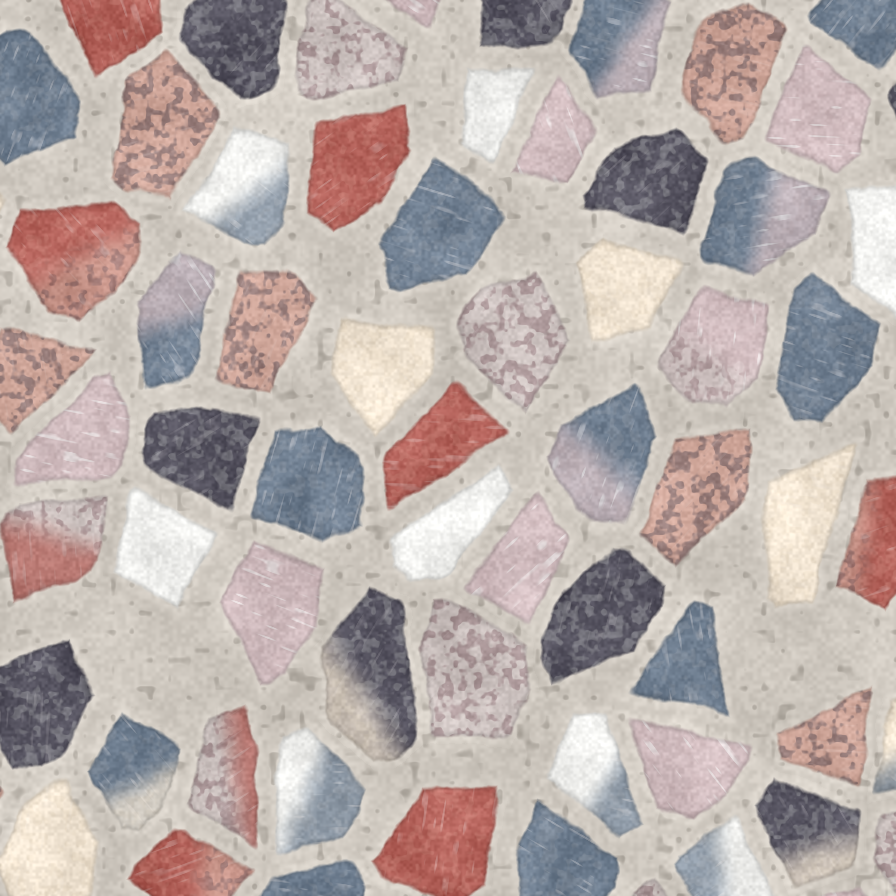
Reproduce this texture procedurally as a three.js fragment shader.

```glsl
// Broken-stone mosaic: irregular slabs of slate, granite, marble and red rock in pale mortar.
// Slabs are Voronoi cells of a tilted grid, trimmed by random polygons and frayed by noise;
// each gets a rock type with its own flecks, scratches and clouding.
varying vec2 vUv;

const vec2 GRID = vec2(8.1, 6.5);
const float TILT = 0.36;
const float EDGE = 0.017;
const vec3 MORTAR = vec3(0.81, 0.785, 0.75);

vec2 hash2(vec2 p) {
  vec3 q = fract(p.xyx * vec3(0.1031, 0.1030, 0.0973));
  q += dot(q, q.yzx + 33.33);
  return fract((q.xx + q.yz) * q.zy);
}

mat2 rotation(float a) {
  return mat2(cos(a), -sin(a), sin(a), cos(a));
}

float noise(vec2 p) {
  vec2 i = floor(p), f = fract(p);
  f = f * f * (3.0 - 2.0 * f);
  float low = mix(hash2(i).x, hash2(i + vec2(1.0, 0.0)).x, f.x);
  float high = mix(hash2(i + vec2(0.0, 1.0)).x, hash2(i + 1.0).x, f.x);
  return mix(low, high, f.y);
}

float fbm(vec2 p) {
  float sum = 0.0, weight = 0.53;
  for (int i = 0; i < 4; i++) {
    sum += weight * noise(p);
    p = rotation(0.6) * p * 2.1 + 7.3;
    weight *= 0.5;
  }
  return sum;
}

vec2 site(vec2 cell) {
  return cell + 0.5 + 0.76 * (hash2(cell) - 0.5);
}

float softMin(float a, float b, float k) {
  float h = max(k - abs(a - b), 0.0) / k;
  return min(a, b) - 0.25 * h * h * k;
}

// Distance to the border of the nearest cell; also returns that cell
float cellBorder(vec2 p, out vec2 nearest) {
  vec2 home = floor(p);
  float best = 100.0;
  for (int j = -1; j <= 1; j++)
    for (int i = -1; i <= 1; i++) {
      vec2 cell = home + vec2(float(i), float(j));
      vec2 d = site(cell) - p;
      if (dot(d, d) < best) { best = dot(d, d); nearest = cell; }
    }
  vec2 a = site(nearest);
  float border = 1.0;
  for (int j = -2; j <= 2; j++)
    for (int i = -2; i <= 2; i++) {
      if (i == 0 && j == 0) continue;
      vec2 b = site(nearest + vec2(float(i), float(j)));
      border = softMin(border, dot(0.5 * (a + b) - p, normalize(b - a)), 0.04);
    }
  return border;
}

// Signed distance to a random five-sided slab, negative inside
float slab(vec2 q, vec2 cell) {
  float d = -1.0, turn = 6.283 * hash2(cell + 31.0).x;
  for (int i = 0; i < 5; i++) {
    vec2 h = hash2(cell * 3.0 + float(i) * 17.0);
    float a = turn + (float(i) + 0.6 * h.x) * 1.2566;
    d = max(d, dot(q, vec2(cos(a), sin(a))) - mix(0.33, 0.68, h.y));
  }
  return d;
}

// Rock type from 0 to 1: base colour, fleck colour, fleck and scratch strength
vec3 rock(float type, vec2 uv, float angle) {
  vec3 base = vec3(0.80, 0.76, 0.75), fleck = vec3(0.62, 0.53, 0.54);
  float flecks = 0.75, scratches = 0.1;
  if (type < 0.21) { // slate
    base = vec3(0.43, 0.49, 0.56); fleck = vec3(0.53, 0.57, 0.62);
    flecks = 0.5; scratches = 0.3;
  } else if (type < 0.35) { // charcoal
    base = vec3(0.33, 0.32, 0.37); fleck = vec3(0.56, 0.56, 0.58);
    flecks = 0.55; scratches = 0.15;
  } else if (type < 0.43) { // red rock
    base = vec3(0.69, 0.37, 0.34); fleck = vec3(0.76, 0.48, 0.44);
    flecks = 0.5; scratches = 0.25;
  } else if (type < 0.55) { // pink marble
    base = vec3(0.83, 0.75, 0.76); fleck = vec3(0.79, 0.70, 0.71);
    flecks = 0.4; scratches = 0.75;
  } else if (type < 0.69) { // cream
    base = vec3(0.95, 0.90, 0.83); fleck = vec3(0.90, 0.84, 0.75);
    flecks = 0.35;
  } else if (type < 0.76) { // white
    base = vec3(0.95, 0.95, 0.94); fleck = vec3(0.88, 0.88, 0.87);
    flecks = 0.3;
  } else if (type < 0.88) { // salmon granite
    base = vec3(0.82, 0.66, 0.61); fleck = vec3(0.54, 0.45, 0.45);
    flecks = 0.8;
  }
  float speck = 0.6 * noise(uv * 120.0) + 0.4 * noise(uv * 230.0 + 9.0);
  vec3 color = mix(base, fleck, flecks * smoothstep(0.46, 0.68, speck));
  float streak = noise(rotation(angle) * uv * vec2(45.0, 240.0));
  color = mix(color, vec3(0.92, 0.90, 0.90), scratches * smoothstep(0.74, 0.95, streak));
  return color + 0.17 * (fbm(uv * 24.0) - 0.5) + 0.09 * (noise(uv * 290.0) - 0.5);
}

void main() {
  vec2 uv = vUv;
  vec2 fray = vec2(fbm(uv * 38.0), fbm(uv * 38.0 + 50.0)) - 0.5;
  vec2 p = rotation(-TILT) * (uv + 0.011 * fray) * GRID.x;
  p.y *= GRID.y / GRID.x;
  p += 20.0;

  vec2 cell;
  float border = cellBorder(p, cell);
  float gap = mix(0.055, 0.11, hash2(cell + 5.0).y);
  float d = max(gap - border, slab(p - site(cell), cell));
  vec2 h = hash2(cell + 77.0);

  // Evenly spread rock types; some slabs fade into a second type
  float type = fract(dot(cell, vec2(0.755, 0.570)) + 0.12 * h.x);
  float angle = 6.283 * h.y;
  vec3 stone = rock(type, uv, angle);
  vec2 across = vec2(cos(angle), sin(angle));
  float fade = smoothstep(-0.08, 0.22, dot(p - site(cell), across)) * step(0.72, h.x);
  stone = mix(stone, rock(fract(type + 0.41), uv, angle), 0.75 * fade);
  stone *= 1.0 - 0.14 * smoothstep(-0.045, 0.0, d);

  // Mortar: soft clouding, sand grain and a pale lip around the slabs
  vec3 mortar = MORTAR + 0.12 * (fbm(uv * 16.0) - 0.5) + 0.07 * (noise(uv * 210.0) - 0.5);
  mortar -= 0.12 * smoothstep(0.76, 0.95, noise(uv * 95.0 + 3.0));
  mortar += 0.035 * smoothstep(0.09, 0.02, d);

  vec3 color = mix(stone, mortar, smoothstep(-EDGE, EDGE, d));
  gl_FragColor = vec4(clamp(color, 0.0, 1.0), 1.0);
}
```
